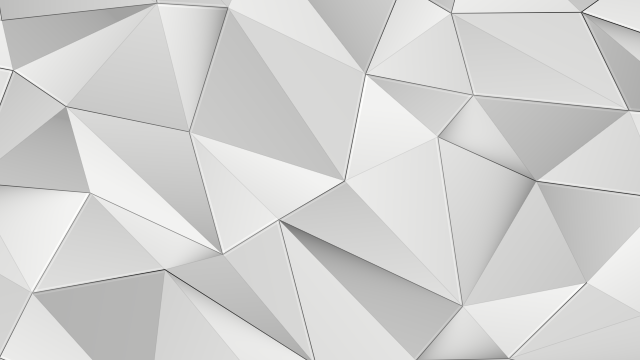
A Shadertoy shader for this background:

```glsl
// Pale folded-paper relief: a sheared, jittered lattice is split into triangles.
// Each facet gets an even-spread grey tone with a soft linear gradient, and
// lattice edges carry thin dark seams, bright bevels and a few wedge shadows.

const mat2 LATTICE = mat2(0.33, -0.07, 0.06, 0.25); // columns: cell sides
const float JITTER = 0.76;
const float SEAM_HALF_WIDTH = 0.0013;
const float SEAM_GREY = 0.2;
const vec3 PAPER_TINT = vec3(1.0, 1.0, 0.995);

float rand(vec2 p) {
    vec3 q = fract(p.xyx * vec3(0.1031, 0.1030, 0.0973));
    q += dot(q, q.yzx + 33.33);
    return fract((q.x + q.y) * q.z);
}

float cross2(vec2 a, vec2 b) { return a.x * b.y - a.y * b.x; }

// Position of a lattice vertex on the canvas
vec2 vertexAt(vec2 id) {
    vec2 offset = vec2(rand(id + 11.7), rand(id + 47.3)) - 0.5;
    return LATTICE * (id + JITTER * offset);
}

float triangleArea(vec2 a, vec2 b, vec2 c) { return cross2(b - a, c - a); }

// 1 where an edge is a seam; the id sum is unique to each edge
float seamOn(vec2 edgeId) {
    bool diagonal = all(greaterThan(mod(edgeId, 2.0), vec2(0.5)));
    return step(diagonal ? 0.85 : 0.36, rand(edgeId + 5.3));
}

// Maps an even 0..1 value to paper brightness, weighted to light greys
float paperGrey(float t) {
    return 0.64 + 0.31 * pow(clamp(t, 0.0, 1.0), 0.55);
}

// Adds one facet: light.x sums brightness, light.y coverage, seam keeps the darkest line
void addFacet(vec2 p, vec2 ids[3], float tone, float px, inout vec2 light, inout float seam) {
    vec2 v[3] = vec2[3](vertexAt(ids[0]), vertexAt(ids[1]), vertexAt(ids[2]));
    float area = triangleArea(v[0], v[1], v[2]);
    float inside = 1e3, gradient = 0.0, relief = 0.0;

    for (int i = 0; i < 3; i++) {
        int j = (i + 1) % 3, k = (i + 2) % 3;
        vec2 side = v[j] - v[i], q = p - v[i];
        float along = clamp(dot(q, side) / dot(side, side), 0.0, 1.0);
        float signedArea = cross2(side, q);
        float depth = signedArea / length(side);
        vec2 edgeId = ids[i] + ids[j];
        float on = seamOn(edgeId);
        float pick = rand(edgeId + 90.0 * tone);

        inside = min(inside, depth);
        gradient += signedArea / area * rand(ids[k] + 60.0 * tone);

        // Bright bevel beside a seam, and an occasional widening shadow
        float bevel = 1.0 - smoothstep(0.0, px + 0.001, abs(depth - 0.0055));
        relief += 0.05 * on * bevel * step(pick, 0.5);
        float shadow = exp(-max(depth, 0.0) / (0.002 + 0.045 * along));
        relief -= 0.26 * along * shadow * step(0.93, pick);

        // Seam strength fades between its two end vertices
        float strength = 0.35 + 0.65 * mix(rand(ids[i] + 0.3), rand(ids[j] + 0.3), along);
        float gap = length(q - side * along);
        float line = 1.0 - smoothstep(SEAM_HALF_WIDTH - 0.5 * px, SEAM_HALF_WIDTH + 0.5 * px, gap);
        seam = max(seam, line * mix(0.08, strength, on));
    }

    float cover = clamp(inside / px + 0.5, 0.0, 1.0);
    float t = 0.07 + 0.86 * tone + 0.5 * (gradient - 0.5);
    light += cover * vec2(paperGrey(t) + relief, 1.0);
}

// Splits one lattice cell along a valid diagonal and adds both halves
void addCell(vec2 p, vec2 cell, float px, inout vec2 light, inout float seam) {
    vec2 a = cell, b = cell + vec2(1, 0), c = cell + 1.0, d = cell + vec2(0, 1);
    vec2 va = vertexAt(a), vb = vertexAt(b), vc = vertexAt(c), vd = vertexAt(d);
    float risingFit = min(triangleArea(va, vb, vc), triangleArea(va, vc, vd));
    float fallingFit = min(triangleArea(va, vb, vd), triangleArea(vb, vc, vd));
    bool rising = risingFit > 1.5 * fallingFit;

    // Low-discrepancy tones keep the grey shares balanced
    float tone = fract(dot(cell, vec2(0.7549, 0.5698)) + 0.35);
    float partner = fract(tone + 0.31);
    addFacet(p, vec2[3](a, b, rising ? c : d), tone, px, light, seam);
    addFacet(p, vec2[3](rising ? a : b, c, d), partner, px, light, seam);
}

void mainImage(out vec4 fragColor, in vec2 fragCoord) {
    float px = 1.0 / iResolution.y;
    vec2 p = fragCoord * px + vec2(2.0, 3.0);
    vec2 home = floor(inverse(LATTICE) * p);

    vec2 light = vec2(0.0);
    float seam = 0.0;
    for (int y = -1; y <= 1; y++)
        for (int x = -1; x <= 1; x++)
            addCell(p, home + vec2(x, y), px, light, seam);

    float grey = light.x / max(light.y, 1e-3);
    grey = mix(grey, SEAM_GREY, seam);
    fragColor = vec4(clamp(grey * PAPER_TINT, 0.0, 1.0), 1.0);
}
```
